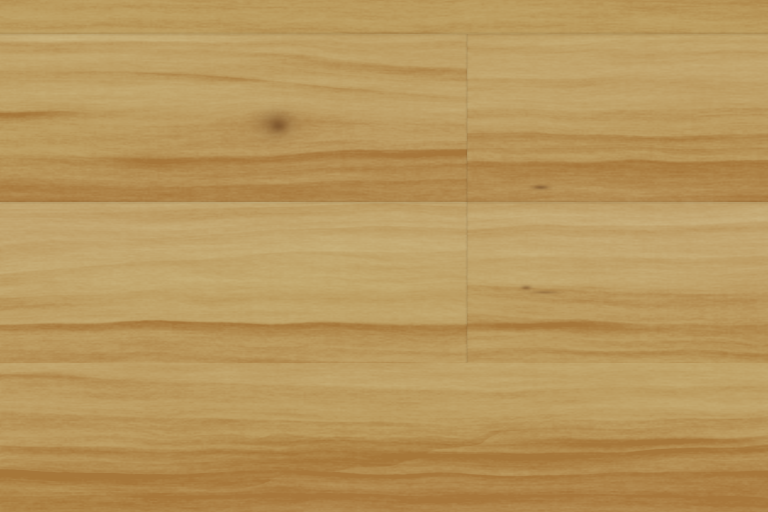
A WebGL 2 fragment shader for this texture:

```glsl
#version 300 es
precision highp float;
// Pale wooden floor: long horizontal planks with faint butt joints.
// Stretched noise makes the grain, contours of warped noise make the growth
// rings, and a few soft ellipses add knots, dark streaks and heartwood.

uniform vec2 u_resolution;
out vec4 fragColor;

const vec3 PALE = vec3(0.79, 0.69, 0.492);
const vec3 HONEY = vec3(0.743, 0.609, 0.39);
const vec3 AMBER = vec3(0.665, 0.48, 0.25);
const vec3 KNOT_BROWN = vec3(0.43, 0.27, 0.13);

const float ROW_BASE = -0.03;
const float ROW_HEIGHT = 0.3213;
const float PLANK_LENGTH = 1.8;
const vec2 KNOT = vec2(0.54, 0.753);

float hash(vec2 p) {
  return fract(sin(dot(p, vec2(127.1, 311.7))) * 43758.5453);
}

float noise(vec2 p) {
  vec2 i = floor(p), f = fract(p);
  f = f * f * (3.0 - 2.0 * f);
  return mix(mix(hash(i), hash(i + vec2(1, 0)), f.x),
             mix(hash(i + vec2(0, 1)), hash(i + vec2(1, 1)), f.x), f.y);
}

float fbm(vec2 p) {
  float sum = 0.0, gain = 0.5;
  for (int i = 0; i < 4; i++) {
    sum += gain * noise(p);
    p = p * vec2(1.8, 2.1) + 17.3;
    gain *= 0.5;
  }
  return sum / 0.9375;
}

// Soft elliptical spot, 1 at its centre
float spot(vec2 p, vec2 centre, vec2 radius) {
  vec2 d = (p - centre) / radius;
  return exp(-dot(d, d));
}

// Rings darken slowly, then end in a crisper edge
float rings(float phase) {
  float s = fract(phase);
  return smoothstep(0.35, 0.91, s) * (1.0 - smoothstep(0.91, 1.0, s));
}

// Dark streak with a crisp upper edge and a soft lower one
float streak(vec2 p, vec2 centre, vec2 radius) {
  float above = step(centre.y, p.y);
  return spot(p, centre, vec2(radius.x, radius.y * mix(1.7, 0.5, above)));
}

// Thin soft line at distance d
float seam(float d, float width) {
  return 1.0 - smoothstep(0.2 * width, width, abs(d));
}

// Warm patch with a ragged outline, fading out toward the left
float heartwood(vec2 p, vec2 tip, vec2 size) {
  float ragged = fbm(p * vec2(8.0, 11.0) + 2.0) - 0.5;
  float x = (tip.x - p.x) / size.x;
  float halfHeight = size.y * sqrt(max(x, 0.0)) * (1.0 + 0.4 * x);
  float d = abs(p.y - tip.y + 0.035 * x + 0.06 * ragged) - halfHeight;
  return (1.0 - smoothstep(-0.003, 0.002, d)) * (1.0 - smoothstep(0.7, 1.7, x));
}

void main() {
  vec2 p = gl_FragCoord.xy / u_resolution.y;

  // Plank layout: the two middle rows share a joint, their border sits low
  float lowered = 0.0076 * spot(vec2(0.0, p.y), vec2(0.0, 0.605), vec2(1.0, 0.1));
  float rowPos = (p.y + lowered - ROW_BASE) / ROW_HEIGHT;
  float row = floor(rowPos);
  float t = fract(rowPos);
  float middle = step(0.5, row) * step(row, 2.5);
  float along = (p.x - mix(-0.1, 0.912, middle)) / PLANK_LENGTH;
  float seed = hash(vec2(row, floor(along)) + 3.7) * 40.0;

  // Grain coordinates, wavy and bent around the knot
  vec2 g = p;
  g.y += 0.022 * (fbm(vec2(p.x * 3.2, p.y * 7.0) + seed) - 0.5);
  g.y += 0.006 * (noise(vec2(p.x * 9.0, p.y * 16.0) + seed) - 0.5);
  g.y -= 0.35 * (p.y - KNOT.y) * spot(p, KNOT, vec2(0.1, 0.06));
  float broad = fbm(vec2(g.x * 0.9, g.y * 15.0) + seed);
  float streaks = fbm(vec2(g.x * 1.8, g.y * 48.0) + seed);
  float fine = fbm(vec2(g.x * 9.0, g.y * 110.0) + seed);
  float fibre = noise(vec2(p.x * 70.0, g.y * 300.0));
  float speckle = noise(p * vec2(210.0, 300.0)) - 0.5;
  float phase = g.y * 17.0 + 1.5 * noise(vec2(g.x * 0.9, g.y * 6.0) + seed);
  float patchy = noise(vec2(g.x * 1.4, g.y * 13.0) + seed + 9.0);
  float heart = heartwood(p, vec2(0.98, 0.135), vec2(0.5, 0.03));
  float ringStrength = (0.06 + 0.34 * patchy * patchy) * (1.0 - 0.7 * heart);

  // Alternate rows grow warmer toward their lower edge
  float warmth = mix(0.56, 0.25, mod(row, 2.0)) * (1.0 - smoothstep(0.0, 0.95, t));
  warmth += 0.12 * (1.0 - step(0.5, row));
  float tone = 0.23 + warmth + 0.55 * (broad - 0.5) + 0.32 * (streaks - 0.5);
  tone += 0.28 * (fine - 0.5) + 0.13 * (fibre - 0.5) + 0.1 * speckle;
  tone += ringStrength * rings(phase);
  tone += 0.10 * patchy * rings(phase * 2.3 + 0.4);
  tone += 0.21 * heart;

  // Long dark streaks
  tone += 0.42 * streak(g, vec2(0.45, 0.364), vec2(0.55, 0.007));
  tone += 0.38 * streak(g, vec2(1.05, 0.367), vec2(0.14, 0.008));
  tone += 0.45 * streak(g, vec2(1.25, 0.140), vec2(0.22, 0.009));
  tone += 0.55 * streak(g, vec2(0.02, 0.778), vec2(0.13, 0.008));
  tone += 0.42 * streak(g, vec2(0.25, 0.916), vec2(0.65, 0.009));
  tone += 0.25 * streak(g, vec2(1.1, 0.847), vec2(0.22, 0.007));
  tone += 0.28 * spot(g, KNOT, vec2(0.17, 0.035));
  tone += 0.28 * spot(g, vec2(0.3, 0.69), vec2(0.09, 0.018));

  vec3 color = mix(PALE, HONEY, clamp(tone * 2.0, -0.2, 1.0));
  color = mix(color, AMBER, clamp(tone * 2.0 - 1.0, 0.0, 1.1));
  float yellowing = max(noise(p * vec2(1.5, 7.0) + 5.0), step(2.5, row));
  color *= mix(vec3(1.0), vec3(0.99, 1.0, 0.94), yellowing);

  // Knot with a dark core, and small flecks
  float knots = 0.40 * spot(g, KNOT, vec2(0.032, 0.018));
  knots += 0.35 * spot(p, KNOT + vec2(0.004, 0.0), vec2(0.014, 0.011));
  knots += 0.60 * spot(p, vec2(1.056, 0.634), vec2(0.014, 0.004));
  knots += 0.50 * spot(p, vec2(1.028, 0.438), vec2(0.009, 0.004));
  knots += 0.35 * spot(p, vec2(1.065, 0.429), vec2(0.022, 0.003));
  color = mix(color, KNOT_BROWN, min(knots, 0.85));

  // Joints between planks, barely visible
  float rowGap = (rowPos - round(rowPos)) * ROW_HEIGHT;
  float endGap = (along - round(along)) * PLANK_LENGTH;
  color *= 1.0 - 0.05 * seam(rowGap, 0.005) * step(1.5, round(rowPos));
  color *= 1.0 - 0.05 * seam(endGap, 0.004);
  fragColor = vec4(color, 1.0);
}
```
